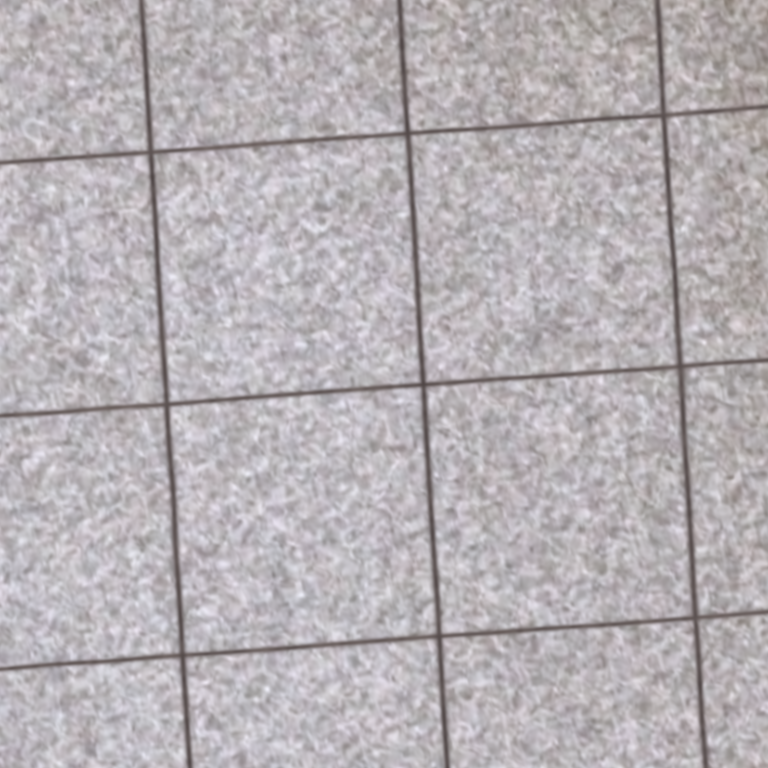
Reproduce this texture procedurally as a three.js fragment shader.

```glsl
// Speckled grey floor tiles with thin dark grout on a slightly skewed grid.
// Canvas points are mapped to tile coordinates; distance to the nearest joint
// draws the soft grout, layered value noise the grain, and gradients the light.
varying vec2 vUv;

const vec2 JOINT = vec2(0.5515, 0.4985);       // one grid crossing
const vec2 TILE_RIGHT = vec2(0.3340, 0.0245);  // step to the next column
const vec2 TILE_UP = vec2(-0.0207, 0.3275);    // step to the next row

const vec3 STONE_WARM = vec3(0.660, 0.627, 0.615);
const vec3 STONE_COOL = vec3(0.760, 0.745, 0.772);
const vec3 GROUT_DARK = vec3(0.325, 0.290, 0.290);
const vec3 GROUT_WORN = vec3(0.425, 0.380, 0.370);

float hash(vec2 p) {
  vec3 q = fract(vec3(p.xyx) * 0.1031);
  q += dot(q, q.yzx + 33.33);
  return fract((q.x + q.y) * q.z);
}

// Smooth value noise, 0 to 1
float noise(vec2 p) {
  vec2 cell = floor(p);
  vec2 f = fract(p);
  f = f * f * (3.0 - 2.0 * f);
  float low = mix(hash(cell), hash(cell + vec2(1.0, 0.0)), f.x);
  float high = mix(hash(cell + vec2(0.0, 1.0)), hash(cell + 1.0), f.x);
  return mix(low, high, f.y);
}

float cross2(vec2 a, vec2 b) {
  return a.x * b.y - a.y * b.x;
}

vec2 rotate(vec2 p, float angle) {
  float c = cos(angle);
  float s = sin(angle);
  return vec2(c * p.x - s * p.y, s * p.x + c * p.y);
}

// Column and row position in the skewed grid
vec2 toTiles(vec2 p) {
  vec2 d = p - JOINT;
  return vec2(cross2(d, TILE_UP), cross2(TILE_RIGHT, d)) / cross2(TILE_RIGHT, TILE_UP);
}

// Fine grain of short strokes at several angles, centred on zero
float grain(vec2 p) {
  vec2 warp = vec2(noise(p * 60.0 + 11.0), noise(p * 60.0 + 47.0)) - 0.5;
  vec2 q = p + warp * 0.005;
  float sum = 0.0;
  float frequency = 88.0;
  for (int i = 0; i < 4; i++) {
    vec2 stroke = rotate(q, 0.5 + float(i) * 0.8) * vec2(1.25, 0.85);
    sum += 0.36 * (noise(stroke * frequency + 190.0) - 0.5);
    frequency *= 1.22;
  }
  return sum;
}

// Soft line around a joint, darkest in the middle
float softLine(float dist, float width) {
  float d = dist / width;
  return exp(-d * d);
}

// Brightness over the canvas: dim at the top and toward the right edge
float lighting(vec2 p) {
  float light = 0.88;
  light -= 0.36 * smoothstep(0.62, 1.10, p.y);
  light -= 0.28 * smoothstep(0.35, 0.95, p.x);
  light -= 0.42 * smoothstep(0.86, 1.02, p.x) * smoothstep(0.15, 0.65, p.y);
  return light + 0.14 * (noise(p * 5.0 + 3.0) - 0.5);
}

vec3 stoneColor(vec2 p, vec2 tileId) {
  float light = lighting(p) + 0.06 * (hash(tileId + 20.0) - 0.5);
  vec3 color = mix(STONE_WARM, STONE_COOL, light);
  // Fine speckle, cooler where lighter
  color += grain(p) * vec3(0.34, 0.35, 0.38);
  // Faint blotches of pink, green and blue
  float pinkGreen = noise(p * 50.0 + 70.0) - 0.5;
  float blueYellow = noise(p * 42.0 + 130.0) - 0.5;
  color += pinkGreen * vec3(0.020, -0.010, 0.004);
  color += blueYellow * vec3(-0.006, 0.0, 0.026);
  return color;
}

void main() {
  vec2 p = vUv;
  // Small waviness keeps the joints from looking ruled
  vec2 wobble = vec2(noise(p * 14.0), noise(p * 14.0 + 31.0)) - 0.5;
  vec2 tile = toTiles(p + wobble * 0.0018);
  vec2 toJoint = abs(fract(tile + 0.5) - 0.5);
  vec2 dist = toJoint * vec2(length(TILE_RIGHT), length(TILE_UP));

  // Joints vary a little in width and wear
  float wear = noise(p * 26.0 + 5.0);
  float upright = softLine(dist.x, 0.0041 + 0.0005 * wear);
  float level = softLine(dist.y, 0.0034 + 0.0006 * wear);
  vec3 uprightColor = mix(GROUT_DARK, GROUT_WORN, 0.5 * wear);
  vec3 levelColor = mix(GROUT_DARK, GROUT_WORN, 0.3 + 0.7 * wear);

  vec3 color = stoneColor(p, floor(tile));
  color = mix(color, levelColor, 0.94 * level);
  color = mix(color, uprightColor, 0.97 * upright);
  color += 0.06 * (noise(p * 130.0 + 8.0) - 0.5) * max(upright, level);
  gl_FragColor = vec4(clamp(color, 0.0, 1.0), 1.0);
}
```
